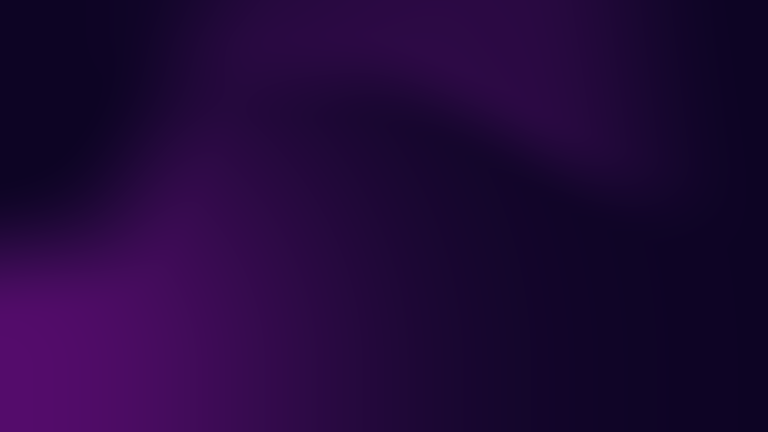
A Shadertoy shader for this background:

```glsl
// Dark violet backdrop: a broad magenta glow in the lower left, shaded by a dark
// upper-left corner, and a soft curved veil of light across the upper right.
// Each part is a smooth scalar field; their sum picks a colour from one ramp.

// Soft maximum, rounding the corner where two fields meet
float softMax(float a, float b, float k) {
    return max(a, b) + k * log(1.0 + exp(-abs(a - b) / k));
}

// Wide Gaussian glow that fades to the right and upward
float cornerGlow(vec2 p) {
    vec2 q = vec2(p.x / 0.80, max(p.y - 0.15, 0.0) / 0.75);
    return exp(-dot(q, q));
}

// 0 inside the dark upper-left region, 1 outside it
float cornerShade(vec2 p) {
    float below = 0.42 + 0.1 * p.x - p.y;
    float beside = (p.x - 0.44 + 0.43 * (0.88 - p.y)) / 1.09;
    return smoothstep(-0.17, 0.17, softMax(below, beside, 0.06));
}

// Veil with an S-shaped lower edge, fading toward both sides
float upperVeil(vec2 p) {
    float edge = mix(0.80, 0.51, smoothstep(0.8, 1.6, p.x));
    float body = smoothstep(-0.09, 0.13, p.y - edge);
    float rise = smoothstep(0.1, 1.1, p.x);
    float fall = 1.0 - smoothstep(1.22, 1.76, p.x + 0.1 * (p.y - 0.6));
    return 0.38 * body * rise * fall;
}

// Navy to magenta ramp
vec3 violetRamp(float t) {
    vec3 navy = vec3(0.05, 0.016, 0.14);
    vec3 magenta = vec3(0.33, 0.048, 0.42);
    return mix(navy, magenta, t) + vec3(0.0, 0.03, 0.02) * t * (1.0 - t);
}

void mainImage(out vec4 fragColor, in vec2 fragCoord) {
    // Height spans 0..1, width spans 0..16/9
    vec2 p = fragCoord / iResolution.xy * vec2(16.0 / 9.0, 1.0);
    float light = cornerGlow(p) * cornerShade(p) + upperVeil(p);
    fragColor = vec4(violetRamp(clamp(light, 0.0, 1.0)), 1.0);
}
```
